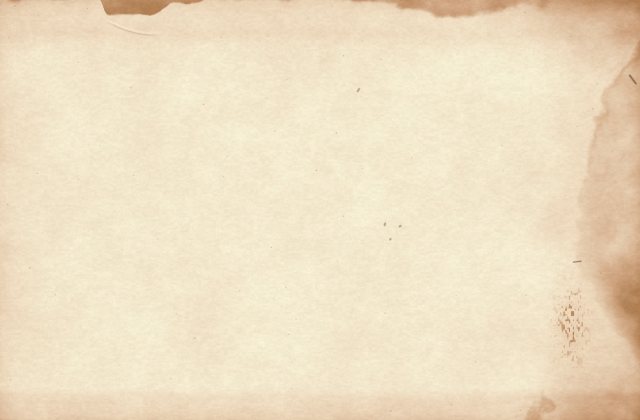
This texture is drawn by a WebGL 2 fragment shader. Its source:

```glsl
#version 300 es
precision highp float;
// Aged cream paper with browned margins, water stains, fibres and specks.
uniform vec2 u_resolution;
out vec4 fragColor;

float hash(vec2 p) {
  vec3 q = fract(p.xyx * vec3(0.1031, 0.1030, 0.0973));
  q += dot(q, q.yzx + 33.33);
  return fract((q.x + q.y) * q.z);
}

float noise(vec2 p) {
  vec2 i = floor(p), f = fract(p);
  f = f * f * (3.0 - 2.0 * f);
  return mix(mix(hash(i), hash(i + vec2(1, 0)), f.x),
             mix(hash(i + vec2(0, 1)), hash(i + vec2(1, 1)), f.x), f.y);
}

float fbm(vec2 p) {
  float sum = 0.0, amp = 0.5;
  for (int i = 0; i < 5; i++) {
    sum += amp * noise(p);
    p = mat2(1.6, 1.2, -1.2, 1.6) * p + 7.3;
    amp *= 0.5;
  }
  return sum;
}

float rise(float a, float b, float x) { return smoothstep(a, b, x); }
float fall(float a, float b, float x) { return 1.0 - smoothstep(a, b, x); }
float bump(float x, float centre, float width) {
  float d = (x - centre) / width;
  return exp(-d * d);
}

float segment(vec2 p, vec2 a, vec2 b) {
  vec2 d = b - a;
  return length(p - a - d * clamp(dot(p - a, d) / dot(d, d), 0.0, 1.0));
}

// Tone 0 is clean cream, tone 4 is the deepest brown.
vec3 paperColor(float tone) {
  vec3 c = mix(vec3(0.955, 0.917, 0.81), vec3(0.93, 0.85, 0.74), clamp(tone, -0.4, 1.0));
  c = mix(c, vec3(0.88, 0.77, 0.65), clamp(tone - 1.0, 0.0, 1.0));
  c = mix(c, vec3(0.82, 0.66, 0.52), clamp(tone - 2.0, 0.0, 1.0));
  return mix(c, vec3(0.74, 0.56, 0.40), clamp(tone - 3.0, 0.0, 1.6));
}

void main() {
  vec2 uv = gl_FragCoord.xy / u_resolution;
  vec2 p = uv * vec2(1.524, 1.0);
  float soft = 0.8 / u_resolution.y;
  float cloud = fbm(p * 6.0) - 0.48;
  float ragged = fbm(p * 22.0 + 40.0) - 0.48;
  float x = p.x, y = p.y, top = 1.0 - y;

  // Clouded sheet and browned margins
  float tone = 0.1 + 1.0 * cloud + 0.6 * ragged;
  tone += exp(-top / 0.04) * (1.1 + 1.2 * rise(0.75, 1.4, x));
  tone += 0.4 * bump(top + 0.03 * cloud, 0.08, 0.02) + 0.3 * fall(0.03, 0.22, top);
  tone += 0.9 * exp(-x / 0.04) + 0.2 * fall(0.0, 0.2, x);
  tone += 0.8 * fall(0.045, 0.08, y + 0.03 * cloud) + 0.9 * exp(-y / 0.025);
  tone += 0.85 * rise(1.2, 1.42, x + 0.1 * cloud);
  tone += 0.7 * rise(1.2, 1.5, x) * fall(0.03, 0.25, top);

  // Curved water stain down the right side
  float dy = y - 0.45;
  float shore = 1.381 + (dy > 0.0 ? 0.103 * pow(dy / 0.39, 2.5) : 0.11 * pow(dy / 0.28, 2.0));
  shore = min(shore, 1.56) + 0.06 * ragged + 0.04 * cloud;
  float inside = x - shore;
  float edgeSharp = mix(0.03, 0.008, rise(0.5, 0.72, y));
  float margin = rise(1.38, 1.5, x);
  tone += 1.0 * rise(-0.004, edgeSharp, inside);
  tone += 0.4 * bump(inside, 0.008, 0.009);
  tone += (1.4 + 3.0 * cloud) * bump(y, 0.28, 0.16) * rise(0.0, 0.06, inside);
  tone += margin * (0.3 + 2.0 * cloud + 1.2 * ragged);
  tone += 0.9 * exp((x - 1.524) / 0.025);

  // Lower right corner and its dark blot
  tone += 1.3 * fall(0.03, 0.19, y + 0.1 * cloud) * rise(1.22, 1.42, x);
  float blot = length((p - vec2(1.275, 0.005)) * vec2(1.0, 0.85)) + 0.1 * ragged;
  tone += 0.6 * fall(0.022, 0.046, blot) + 0.8 * bump(blot, 0.032, 0.009);

  // Two stains hanging from the top edge
  float leftDepth = 0.036 * rise(0.232, 0.256, x) * (1.0 - 0.65 * rise(0.355, 0.42, x)) * fall(0.44, 0.52, x);
  float rightDepth = 0.043 * rise(0.87, 1.08, x) * (1.0 - 0.55 * rise(1.13, 1.2, x)) * fall(1.22, 1.36, x);
  float leftStain = rise(-0.002, 0.004, leftDepth - 0.003 - top + 0.018 * ragged);
  float rightStain = rise(-0.006, 0.010, rightDepth - 0.002 - top + 0.035 * ragged);
  tone = mix(tone, 4.4 + 2.0 * ragged, 0.95 * leftStain);
  tone = mix(tone, 3.5 + 2.5 * ragged, 0.88 * rightStain);
  tone += 1.0 * bump(length(p - vec2(1.29, 0.988)), 0.0, 0.014);

  // Flaked patch at the lower right
  float patchMask = bump(x, 1.36, 0.035) * bump(y, 0.23, 0.09);
  float flakes = noise(p * vec2(230.0, 160.0)) * 0.65 + 0.35 * noise(p * 50.0);
  tone += patchMask * (0.5 + 3.2 * rise(0.55, 0.8, flakes));

  // Fibres and fine grain
  float grain = noise(p * vec2(110.0, 200.0)) + noise(p * vec2(250.0, 330.0) + 9.0) - 1.0;
  float fibre = noise(p * vec2(45.0, 120.0) + 3.0 * cloud) - 0.5;
  vec3 color = paperColor(tone + 0.22 * fibre) + 0.027 * grain * vec3(0.9, 1.0, 1.1);

  // Pale crease with a shadow under it
  float creaseY = 0.918 + 0.035 * pow(max(0.37 - x, 0.0) / 0.12, 2.0);
  float creaseSpan = rise(0.24, 0.28, x) * fall(0.35, 0.39, x);
  color += creaseSpan * (0.04 * bump(y, creaseY + 0.003, 0.003) - 0.08 * bump(y, creaseY - 0.002, 0.002));

  // Scattered specks
  vec2 cell = floor(p * 18.0);
  vec2 spot = (cell + 0.2 + 0.6 * vec2(hash(cell + 3.0), hash(cell + 17.0))) / 18.0;
  float speckSize = 0.0006 + 0.0010 * hash(cell + 29.0);
  float speck = 0.25 * step(0.86, hash(cell)) * fall(speckSize - soft, speckSize + soft, length(p - spot));

  // Main flecks and scratches
  float fleck = min(segment(p, vec2(0.916, 0.464), vec2(0.917, 0.468)),
                    segment(p, vec2(0.952, 0.461), vec2(0.954, 0.462)));
  fleck = min(fleck, segment(p, vec2(0.929, 0.430), vec2(0.930, 0.431)));
  fleck = min(fleck, segment(p, vec2(0.852, 0.783), vec2(0.855, 0.788)));
  speck = max(speck, 0.42 * fall(0.0, 0.0008 + 2.0 * soft, fleck));
  float scratch = min(segment(p, vec2(1.500, 0.820), vec2(1.514, 0.801)),
                      segment(p, vec2(1.366, 0.376), vec2(1.383, 0.378)));
  speck = max(speck, 0.65 * fall(0.0, 0.0008 + 2.0 * soft, scratch + 0.004 * abs(ragged)));
  color = mix(color, vec3(0.38, 0.25, 0.17), speck);

  fragColor = vec4(clamp(color, 0.0, 1.0), 1.0);
}
```
